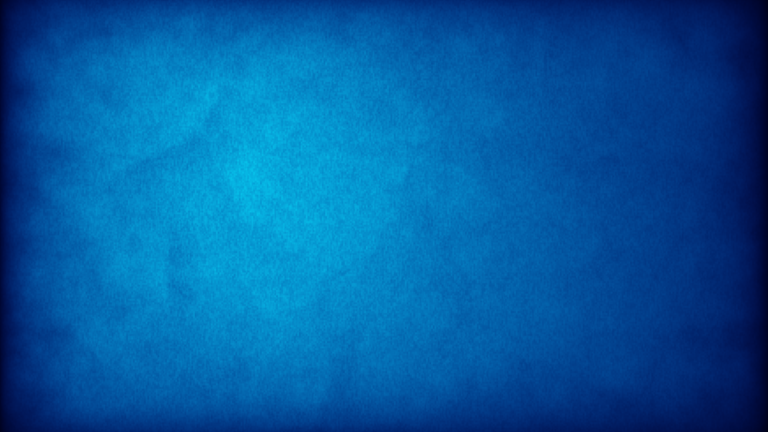
Give the GLSL for this texture, as a WebGL 1 fragment shader.

```glsl
precision highp float;
// Crumpled blue paper: an off-centre cyan glow falls away to navy edges.
// One tone value combines glow, vignette, folds, mottling and fibre grain,
// then a power curve turns that tone into colour.

uniform vec2 u_resolution;

#define ASPECT 1.7778
#define GLOW_CENTER vec2(0.58, 0.60)
#define GLOW_RADIUS vec2(0.76, 0.93)
#define GLOW_PEAK 0.635
#define SIDE_FADE 0.09
#define TOP_FADE 0.08
#define MOTTLE 0.24
#define CRUMPLE 0.07
#define GRAIN 0.21
#define FOLD_DEPTH 0.10
#define FOLD_SOFTNESS 0.013

float hash(vec2 p) {
  vec3 q = fract(vec3(p.xyx) * 0.1031);
  q += dot(q, q.yzx + 33.33);
  return fract((q.x + q.y) * q.z);
}

float noise(vec2 p) {
  vec2 cell = floor(p);
  vec2 f = fract(p);
  f = f * f * (3.0 - 2.0 * f);
  float low = mix(hash(cell), hash(cell + vec2(1.0, 0.0)), f.x);
  float high = mix(hash(cell + vec2(0.0, 1.0)), hash(cell + vec2(1.0)), f.x);
  return mix(low, high, f.y);
}

float fbm(vec2 p) {
  float sum = 0.0;
  float weight = 0.5;
  for (int i = 0; i < 5; i++) {
    sum += weight * noise(p);
    p = mat2(1.6, 1.2, -1.2, 1.6) * p + 7.3;
    weight *= 0.5;
  }
  return sum;
}

// Opposite light and dark flanks along a-b; positive lights its left side.
float fold(vec2 p, vec2 a, vec2 b, float width) {
  vec2 axis = b - a;
  float len = length(axis);
  axis /= len;
  float along = dot(p - a, axis) / len;
  float side = dot(p - a, vec2(-axis.y, axis.x));
  float fade = smoothstep(-0.25, 0.3, along) * smoothstep(1.25, 0.7, along);
  float flank = side / sqrt(side * side + FOLD_SOFTNESS * FOLD_SOFTNESS);
  return fade * exp(-abs(side) / width) * flank;
}

float namedFolds(vec2 p) {
  float s = 0.0;
  // Long diagonal and the two folds framing the glow
  s -= 0.7 * fold(p, vec2(0.54, 0.86), vec2(0.475, 0.745), 0.025);
  s -= fold(p, vec2(0.475, 0.745), vec2(0.22, 0.537), 0.03);
  s -= 1.2 * fold(p, vec2(0.382, 0.468), vec2(0.412, 0.282), 0.035);
  s += fold(p, vec2(0.498, 0.653), vec2(0.579, 0.444), 0.05);
  // Shallow hollow right of the middle
  s += fold(p, vec2(1.053, 0.606), vec2(1.02, 0.433), 0.035);
  s += 0.7 * fold(p, vec2(0.937, 0.572), vec2(0.984, 0.722), 0.03);
  s -= 0.6 * fold(p, vec2(1.007, 0.421), vec2(0.914, 0.26), 0.04);
  // Short folds toward the margins
  s -= fold(p, vec2(1.17, 0.93), vec2(1.076, 0.85), 0.02);
  s += fold(p, vec2(1.227, 0.514), vec2(1.315, 0.444), 0.02);
  s -= 0.8 * fold(p, vec2(1.412, 0.653), vec2(1.343, 0.602), 0.02);
  s -= 1.2 * fold(p, vec2(0.764, 0.132), vec2(0.722, 0.063), 0.025);
  s += 0.7 * fold(p, vec2(0.579, 0.34), vec2(0.676, 0.248), 0.02);
  s += 0.8 * fold(p, vec2(1.02, 0.14), vec2(1.065, 0.06), 0.02);
  return s;
}

void main() {
  vec2 p = gl_FragCoord.xy / u_resolution * vec2(ASPECT, 1.0);
  vec2 warp = vec2(fbm(p * 7.0), fbm(p * 7.0 + 31.0)) - 0.48;

  // Broad glow
  vec2 d = (p - GLOW_CENTER) / GLOW_RADIUS;
  float tone = GLOW_PEAK / (1.0 + dot(d, d));

  // Uneven dark margins
  float wear = 1.0 + 0.9 * (fbm(p * 14.0 + 5.0) - 0.48);
  vec2 edge = min(p, vec2(ASPECT, 1.0) - p) * wear;
  float sides = 1.0 - exp(-(edge.x + 0.006) / SIDE_FADE);
  float ends = 1.0 - 0.6 * exp(-edge.y / TOP_FADE);
  tone *= sides * ends;

  // Broken folds, crumples and blotches
  float ridge = abs(2.0 * noise(p * vec2(8.0, 4.0) + warp * 2.5) - 1.0);
  float broken = 0.5 + noise(p * 22.0 + 3.0);
  float shade = FOLD_DEPTH * broken * namedFolds(p + warp * 0.09);
  shade += CRUMPLE * (sqrt(ridge) - 0.62);
  shade += MOTTLE * (fbm(p * 5.0 + warp + 13.0) - 0.48);
  shade += 0.13 * (fbm(p * 32.0 + 60.0) - 0.48);

  // Fine vertical fibres and speckle
  float fibre = noise(p * vec2(265.0, 115.0)) - 0.5;
  float speck = noise(p * 245.0 + 40.0) - 0.5;
  shade += GRAIN * (0.55 * fibre + 0.6 * speck);
  tone = max(tone * (1.0 + shade), 0.002);

  vec3 color = vec3(0.035 * tone, tone, 1.04 * pow(tone, 0.46));
  gl_FragColor = vec4(color, 1.0);
}
```
